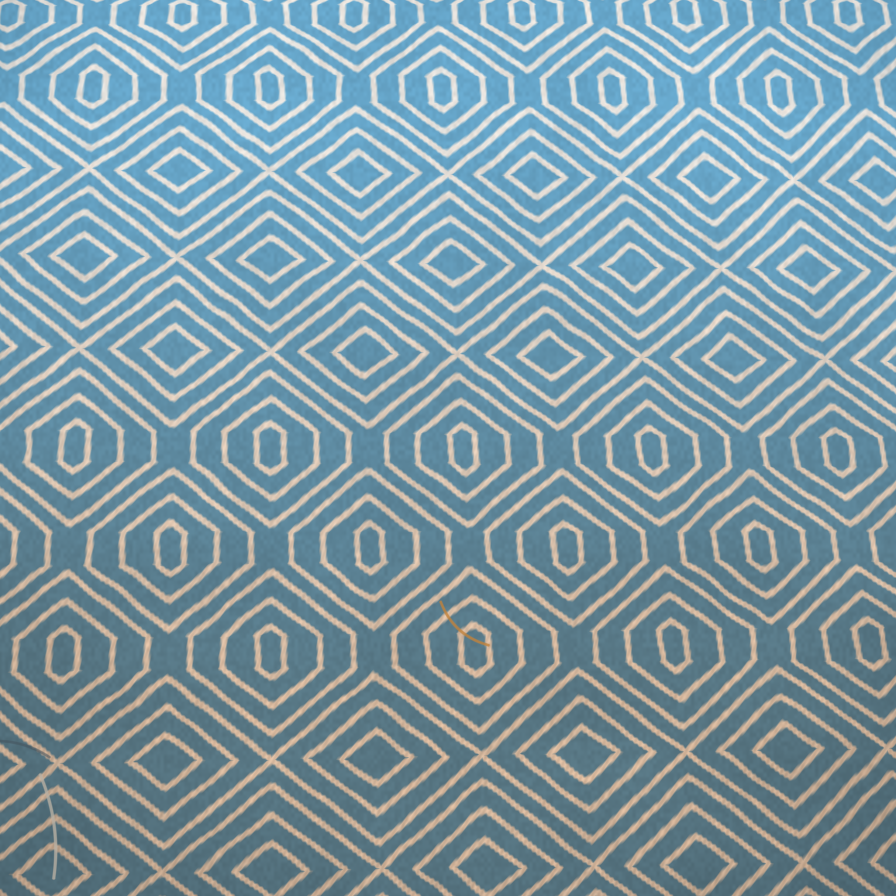
A three.js fragment shader for this pattern:

```glsl
// Woven blue cloth with rows of nested cream diamonds and clipped diamonds, seen slightly aslant.
varying vec2 vUv;

const float RINGS = 3.0;        // outlines in each motif
const float ROW_PITCH = 1.28;   // row spacing in motif radii
const float CLIP = 0.155;       // half height of the upright sides, in rows
const float LINE_HALF = 0.0032;
const float EDGE = 0.0018;

float hash(vec2 p) {
  vec3 q = fract(vec3(p.xyx) * 0.1031);
  q += dot(q, q.yzx + 33.33);
  return fract((q.x + q.y) * q.z);
}

float noise(vec2 p) {
  vec2 i = floor(p);
  vec2 f = fract(p);
  f = f * f * (3.0 - 2.0 * f);
  float low = mix(hash(i), hash(i + vec2(1.0, 0.0)), f.x);
  float high = mix(hash(i + vec2(0.0, 1.0)), hash(i + vec2(1.0, 1.0)), f.x);
  return mix(low, high, f.y);
}

// Width of one column at a depth below the top edge.
float columnWidth(float depth) {
  return 0.186 + 0.054 * depth;
}

// Canvas position to (column, row), with perspective and a slight skew of the rows.
vec2 clothCoords(vec2 p) {
  float depth = 1.0 - p.y;
  float column = (p.x - 0.488 - 0.058 * depth) / columnWidth(depth);
  column += 0.009 * column * column;
  depth -= 0.019 * cos(5.7 * (depth - 0.3)) * (p.x - 0.5);
  float row = 10.9 * depth - 1.6 * depth * depth - 0.06 - 0.16 * exp(-30.0 * depth);
  return vec2(column, row);
}

// Motif radius at a cloth point (x) and the steepness of that radius (y).
vec2 motif(vec2 cloth, float row) {
  float stagger = 0.5 * mod(row + 1.0, 2.0);
  float across = fract(cloth.x - stagger + 0.5) - 0.5;
  float along = abs(cloth.y - row);
  across = sqrt(across * across + 0.00015);
  // Three clipped rows alternate with three pointed rows.
  float clip = mod(row + 1.0, 6.0) < 2.5 ? CLIP : 0.0;
  float steepness = mix(1.0, 1.59, smoothstep(clip - 0.03, clip + 0.03, along));
  return vec2(2.0 * across + ROW_PITCH * max(along, clip), steepness);
}

// Distance on the canvas to the closest outline.
float outlineDistance(vec2 cloth, float width) {
  float row = floor(cloth.y);
  vec2 above = motif(cloth, row);
  vec2 below = motif(cloth, row + 1.0);
  vec2 m = above.x < below.x ? above : below;
  float ring = clamp(floor(m.x * RINGS + 0.5), 1.0, RINGS) / RINGS;
  return abs(m.x - ring) * 0.5 * width / m.y;
}

// Coverage of a bowed loose thread from a to b.
float looseThread(vec2 p, vec2 a, vec2 b, float bow, float halfWidth) {
  vec2 span = b - a;
  float h = clamp(dot(p - a, span) / dot(span, span), 0.0, 1.0);
  vec2 side = normalize(vec2(-span.y, span.x));
  vec2 onThread = a + span * h + side * bow * 4.0 * h * (1.0 - h);
  return 1.0 - smoothstep(halfWidth - 0.001, halfWidth + 0.001, length(p - onThread));
}

void main() {
  vec2 p = vUv;
  float depth = 1.0 - p.y;

  // Uneven tension bends the lines a little.
  vec2 wobble = vec2(noise(p * 38.0), noise(p * 38.0 + 71.0)) - 0.5;
  vec2 cloth = clothCoords(p + 0.0035 * wobble);

  // Slanted stitches roughen the line edges, more so nearer the bottom.
  float stitch = sin(6.2832 * (p.x * 145.0 - p.y * 70.0));
  float rough = mix(0.0002, 0.0006, depth) * stitch;
  float d = outlineDistance(cloth, columnWidth(depth)) + rough;
  float line = 1.0 - smoothstep(LINE_HALF - EDGE, LINE_HALF + EDGE, d);

  // Light falls off towards the bottom.
  float shade = smoothstep(0.08, 0.85, depth + 0.08 * (noise(p * 3.0) - 0.5));
  vec3 ground = mix(vec3(0.40, 0.65, 0.79), vec3(0.34, 0.46, 0.51), shade);
  vec3 yarn = mix(vec3(0.93, 0.90, 0.87), vec3(0.85, 0.72, 0.61), shade);
  yarn *= 1.0 + 0.05 * stitch * depth;
  vec3 color = mix(ground, yarn, line * (0.9 + 0.1 * noise(p * 90.0)));

  // Fine weave and soft blotches.
  float grain = noise(p * vec2(260.0, 200.0)) - 0.5;
  float blotch = noise(p * 14.0) - 0.5;
  color *= 1.0 + 0.09 * grain + 0.05 * blotch;
  color *= 1.0 - 0.12 * smoothstep(0.45, 0.8, length(p - vec2(0.5, 0.6)));

  // Stray threads and a dark pucker.
  float pucker = looseThread(p, vec2(0.0, 0.173), vec2(0.055, 0.155), 0.004, 0.0015);
  float pale = looseThread(p, vec2(0.045, 0.135), vec2(0.06, 0.02), 0.008, 0.0018);
  float orange = looseThread(p, vec2(0.492, 0.328), vec2(0.545, 0.28), -0.009, 0.0016);
  color = mix(color, vec3(0.27, 0.33, 0.37), 0.6 * pucker);
  color = mix(color, vec3(0.72, 0.69, 0.64), 0.8 * pale);
  color = mix(color, vec3(0.76, 0.51, 0.23), 0.8 * orange);

  gl_FragColor = vec4(color, 1.0);
}
```
